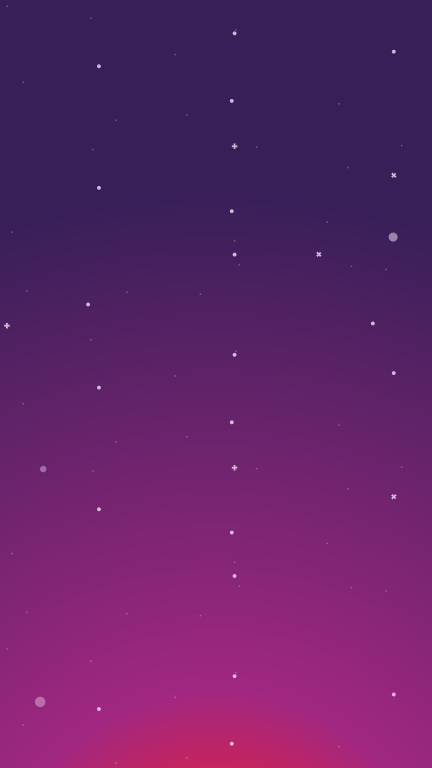
Give the GLSL for this background, as a Shadertoy shader.

```glsl
// Draws a violet night sky with a red glow rising from below, stars, sparks and soft discs.
// Lengths are in canvas widths; the origin is at the lower left.

const float PI = 3.14159265;
const float SKY_TOP = 1.778;       // canvas height
const float BAND_HEIGHT = 0.744;   // the star field repeats downwards
const int STARS_PER_BAND = 9;

const vec3 NIGHT = vec3(0.215, 0.122, 0.345);
const vec3 MAGENTA = vec3(0.630, 0.155, 0.505);
const vec3 CRIMSON = vec3(0.775, 0.140, 0.370);
const vec3 STARLIGHT = vec3(0.96, 0.90, 0.97);

vec2 hash2(vec2 cell) {
    vec2 s = vec2(dot(cell, vec2(127.1, 311.7)), dot(cell, vec2(269.5, 183.3)));
    return fract(sin(s) * 43758.5);
}

float coverage(float dist, float pixel) {
    return clamp(0.5 - dist / pixel, 0.0, 1.0);
}

float disc(vec2 p, float radius, float pixel) {
    return coverage(length(p) - radius, pixel);
}

float plusSign(vec2 p, float arm, float halfWidth, float pixel) {
    p = abs(p);
    float dist = max(max(p.x, p.y) - arm, min(p.x, p.y) - halfWidth);
    return coverage(dist, pixel);
}

vec2 turnEighth(vec2 p) {
    return vec2(p.x + p.y, p.y - p.x) * sqrt(0.5);
}

// Radial gradient whose centre lies below the canvas
vec3 skyColor(vec2 p, vec2 centre) {
    float r = length(p - centre);
    vec3 color = mix(MAGENTA, NIGHT, smoothstep(0.0, 1.0, 0.0) + clamp((r - 0.519) / 1.157, 0.0, 1.0));
    return mix(CRIMSON, color, clamp((r - 0.338) / 0.181, 0.0, 1.0));
}

// Layered sines scatter the bright stars of one band, measured from its top
vec2 starPlace(float i) {
    float quarter = i * PI * 0.5;
    float dip = sin(i * PI / 4.5);
    float x = 0.555 + 0.1875 * sin(quarter) + 0.157 * cos(quarter) - 0.169 * cos(2.0 * quarter);
    float y = 0.0775 + 0.0671 * i - 0.06 * dip * dip;
    return vec2(x, y);
}

float spark(vec2 p, float pixel) {
    return plusSign(p, 0.0062, 0.0021, pixel);
}

float star(vec2 p, float pixel) {
    return disc(p, 0.0044, pixel);
}

// Two stars in each band are sparks: one upright, one diagonal
float brightStars(vec2 p, float pixel) {
    float light = 0.0;
    for (int n = 0; n < 3 * STARS_PER_BAND; n++) {
        int i = n % STARS_PER_BAND;
        vec2 place = starPlace(float(i));
        place.y = SKY_TOP - place.y - BAND_HEIGHT * float(n / STARS_PER_BAND);
        vec2 q = p - place;
        float shape = i == 4 ? spark(q, pixel)
                    : i == 5 ? spark(turnEighth(q), pixel)
                    : star(q, pixel);
        light = max(light, shape);
    }
    return light;
}

// Cellular scatter of faint dust, repeated with the bands
float dust(vec2 p, float pixel) {
    vec2 grid = vec2(p.x * 6.0, (SKY_TOP - p.y) * 5.0 / BAND_HEIGHT);
    vec2 cell = floor(grid);
    cell.y = mod(cell.y, 5.0);
    vec2 offset = fract(grid) - mix(vec2(0.1), vec2(0.9), hash2(cell));
    float kept = step(0.4, hash2(cell + 17.0).x);
    return kept * disc(offset * vec2(1.0 / 6.0, BAND_HEIGHT / 5.0), 0.002, pixel);
}

void mainImage(out vec4 fragColor, in vec2 fragCoord) {
    vec2 p = fragCoord / iResolution.x;
    float pixel = 1.0 / iResolution.x;
    vec3 color = skyColor(p, vec2(0.5, -0.338));

    // Stars and dust
    color = mix(color, STARLIGHT, 0.25 * dust(p, pixel));
    float light = brightStars(p, pixel);

    // Lone sparks and stars outside the repeating field
    light = max(light, spark(p - vec2(0.016, 1.024), pixel));
    light = max(light, spark(turnEighth(p - vec2(0.738, 1.189)), pixel));
    light = max(light, star(p - vec2(0.204, 1.073), pixel));
    light = max(light, star(p - vec2(0.863, 1.029), pixel));
    color = mix(color, STARLIGHT, 0.78 * light);

    // Soft translucent discs
    color = mix(color, STARLIGHT, 0.50 * disc(p - vec2(0.910, 1.229), 0.0104, pixel));
    color = mix(color, STARLIGHT, 0.38 * disc(p - vec2(0.100, 0.692), 0.0074, pixel));
    color = mix(color, STARLIGHT, 0.38 * disc(p - vec2(0.093, 0.153), 0.0120, pixel));

    fragColor = vec4(color, 1.0);
}
```
